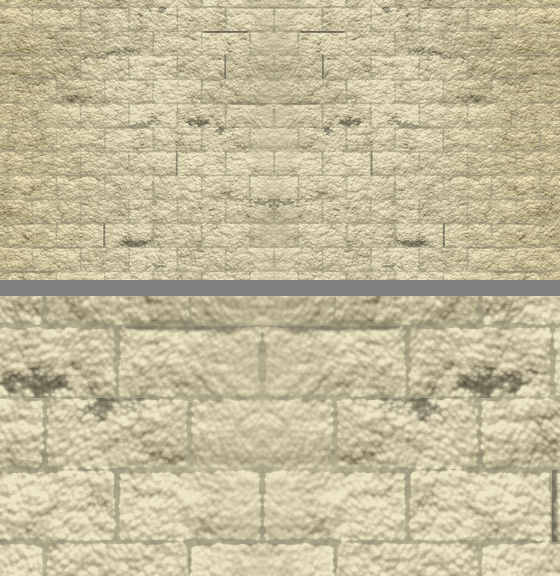
Top, the full canvas; bottom, a detail of the centre.
Give the GLSL for this texture, as a Shadertoy shader.

```glsl
const vec3 SHADOW = vec3(0.55, 0.51, 0.39);
const vec3 CREAM = vec3(0.88, 0.85, 0.72);
const vec3 MORTAR = vec3(0.655, 0.635, 0.525);
const vec3 WARM = vec3(1.0, 0.97, 0.90);
const vec2 BLOCK = vec2(0.1727, 0.0857); // block pitch, canvas height = 1
const vec2 ANCHOR = vec2(0.979, 0.974);  // mirror axis and first bed joint
const vec2 JOINT = vec2(0.0075, 0.0070); // joint widths

float hash(vec2 p, float seed) {
    vec3 q = fract(vec3(p.xyx + seed * 7.31) * vec3(0.1031, 0.1030, 0.0973));
    q += dot(q, q.yzx + 33.33);
    return fract((q.x + q.y) * q.z);
}

// Distance to the nearest scattered point
float cellular(vec2 p) {
    vec2 cell = floor(p);
    float nearest = 4.0;
    for (int j = -1; j <= 1; j++)
    for (int i = -1; i <= 1; i++) {
        vec2 c = cell + vec2(i, j);
        vec2 offset = c + vec2(hash(c, 1.0), hash(c, 2.0)) - p;
        nearest = min(nearest, dot(offset, offset));
    }
    return sqrt(nearest);
}

// Layered lumps of the split stone face, centred on zero
float stoneHeight(vec2 p) {
    p += 0.003 * sin(p.yx * vec2(67.0, 53.0));
    float height = 0.0, amplitude = 0.5, frequency = 18.0;
    for (int i = 0; i < 4; i++) {
        height -= amplitude * (cellular(p * frequency * vec2(0.8, 1.0) + float(i) * 17.0) - 0.47);
        frequency *= 2.1;
        amplitude *= 0.85;
    }
    return height;
}

float clouds(vec2 p) {
    return (sin(p.x * 7.0 + 2.0 * sin(p.y * 5.0)) + sin(p.y * 11.0 + 1.5 * sin(p.x * 9.0))) * 0.5;
}

float boxDistance(vec2 p, vec2 halfSize, float radius) {
    vec2 q = abs(p) - halfSize + radius;
    return length(max(q, 0.0)) + min(max(q.x, q.y), 0.0) - radius;
}

// Ragged dark blotch low or high on some blocks
float stain(vec2 local, vec2 id, float grain) {
    float present = step(0.84, hash(id, 3.0)) * (0.5 + 0.5 * hash(id, 9.0));
    float side = hash(id, 4.0) < 0.7 ? -0.34 : 0.38;
    vec2 centre = BLOCK * vec2(0.5 * hash(id, 5.0) - 0.25, side);
    float reach = length((local - centre) / vec2(0.065, 0.022));
    return present * smoothstep(1.1, 0.1, reach + 2.2 * grain);
}

// Dark gap along the top of a block
float ledge(vec2 local, vec2 id, vec2 chosen) {
    float present = id == chosen ? 1.0 : 0.35 * step(0.92, hash(id, 6.0));
    float depth = abs(local.y - 0.5 * BLOCK.y + JOINT.y * 0.4);
    float ends = smoothstep(0.5, 0.42, abs(local.x) / BLOCK.x);
    return present * ends * smoothstep(0.006, 0.001, depth);
}

void mainImage(out vec4 fragColor, in vec2 fragCoord) {
    float pixel = 1.0 / iResolution.y;
    vec2 p = fragCoord * pixel - ANCHOR;
    p.x = abs(p.x);

    // Running bond: alternate courses shift by half a block
    vec2 grid = vec2(p.x, -p.y) / BLOCK;
    float course = floor(grid.y);
    grid.x += 0.5 * mod(course, 2.0);
    vec2 id = floor(grid);
    vec2 local = (fract(grid) - 0.5) * vec2(1.0, -1.0) * BLOCK;

    // Pitted face lit from above, calmer beside the mirror axis
    float height = stoneHeight(p);
    float relief = height - stoneHeight(p + vec2(-0.001, 0.0055));
    float contrast = mix(0.6, 1.0, smoothstep(0.0, 0.14, p.x));
    float pits = smoothstep(0.12, 0.36, -height);
    float tone = 0.71 + contrast * (1.2 * relief + 0.6 * height - 0.22 * pits);

    // Broad variation: each block, drifting patches, darker sides
    float margin = smoothstep(0.45, 1.0, p.x);
    tone += 0.20 * (hash(id, 7.0) - 0.5) + 0.09 * clouds(p);
    tone += 0.26 * local.y / BLOCK.y;
    tone -= 0.16 * margin;
    vec3 stone = mix(SHADOW, CREAM, clamp(tone, -0.35, 1.15));
    stone *= mix(vec3(1.0), WARM, margin * 0.6);

    // Mortar joints with crumbled edges
    float edge = boxDistance(local, 0.5 * (BLOCK - JOINT), 0.004);
    edge -= 0.008 * height;
    float joint = smoothstep(-pixel, pixel, edge);
    vec3 mortar = MORTAR * (1.0 + 0.3 * relief + 0.06 * clouds(p * 2.3));
    vec3 color = mix(stone, mortar, joint * 0.88);

    // Weathering: stains, open bed joints, a few dark upright joints
    color *= 1.0 - 0.34 * stain(local, id, height);
    color *= 1.0 - 0.45 * ledge(local, id, vec2(1.0));
    float upright = smoothstep(0.006, 0.002, abs(local.x + 0.5 * BLOCK.x - 0.002));
    float open = step(0.93, hash(id, 8.0)) * step(0.5, id.x);
    color *= 1.0 - 0.28 * upright * open;

    fragColor = vec4(clamp(color, 0.0, 1.0), 1.0);
}
```
